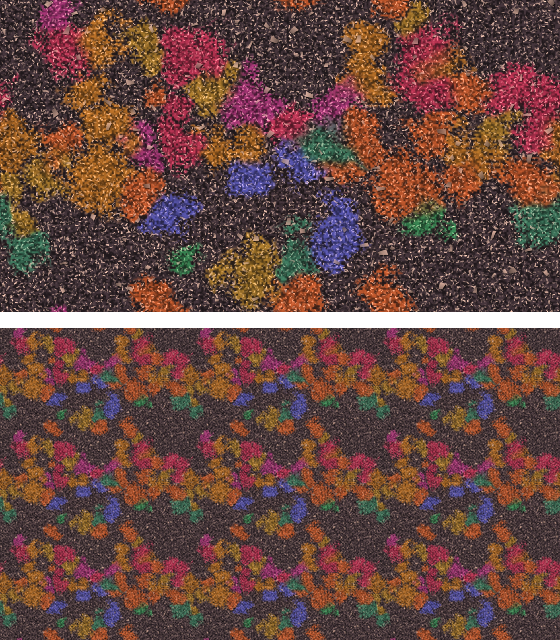
Top: one tile. Bottom: repeated 3 by 3.
This texture is drawn by a Shadertoy shader. Its source:

```glsl
#define BLOBS vec2(14.0, 8.0)
#define GRID vec2(16.0, 9.0)
#define GROUND vec3(0.195, 0.150, 0.168)
#define FLECK vec3(0.88, 0.72, 0.65)
#define CHIP vec3(0.76, 0.61, 0.55)
#define WARP 1.3
#define TAU 6.2831853

const vec3 POWDER[8] = vec3[8](
    vec3(0.57, 0.17, 0.40), vec3(0.64, 0.16, 0.27),
    vec3(0.66, 0.29, 0.13), vec3(0.62, 0.37, 0.11),
    vec3(0.57, 0.41, 0.13), vec3(0.19, 0.41, 0.31),
    vec3(0.17, 0.46, 0.27), vec3(0.28, 0.28, 0.60));

float hash(vec2 p) {
    return fract(sin(dot(p, vec2(127.1, 311.7))) * 43758.5453);
}

vec2 hash2(vec2 p) {
    return vec2(hash(p + 3.7), hash(p + 8.3));
}

// Value noise that wraps after n cells
float noise(vec2 uv, vec2 n) {
    vec2 g = uv * n, c = floor(g), f = g - c;
    f = f * f * (3.0 - 2.0 * f);
    vec2 a = mod(c, n), b = mod(c + 1.0, n);
    return mix(mix(hash(a), hash(vec2(b.x, a.y)), f.x),
               mix(hash(vec2(a.x, b.y)), hash(b), f.x), f.y);
}

float fbm(vec2 uv, vec2 n) {
    float sum = 0.0, amp = 0.5;
    for (int i = 0; i < 4; i++) {
        sum += amp * noise(uv, n);
        n *= 2.0;
        amp *= 0.5;
    }
    return sum / 0.9375;
}

// Soft heaps of powder: rgb tint, coverage in alpha
vec4 powder(vec2 uv) {
    vec2 warp = vec2(fbm(uv, GRID), fbm(uv + 0.37, GRID)) - 0.5;
    vec2 g = uv * BLOBS + WARP * warp, c = floor(g);
    vec3 tint = vec3(0.0);
    float total = 1e-5, cover = 0.0;
    for (int y = -1; y <= 1; y++)
    for (int x = -1; x <= 1; x++) {
        vec2 cell = c + vec2(x, y), id = mod(cell, BLOBS);
        vec2 place = (id + 0.5) / BLOBS, mid = sin(0.5 * TAU * place);
        float presence = 0.04 + 0.8 * mid.y * mix(0.65, 1.0, mid.x);
        if (hash(id + 1.3) > presence) continue;
        vec2 d = g - cell - 0.15 - 0.7 * hash2(id);
        float r = mix(0.7, 1.1, hash(id + 5.1));
        float w = smoothstep(r, 0.2 * r, length(d));
        // Warm hues gather high, cool hues low
        float hue = 0.46 + 0.7 * (hash(id + 6.9) - 0.5)
                  + 0.22 * sin(TAU * place.y) - 0.08 * cos(TAU * place.x);
        float k = w * w * w;
        tint += k * POWDER[int(clamp(hue * 8.0, 0.0, 7.0))];
        total += k;
        cover = max(cover, w);
    }
    return vec4(tint / total, cover);
}

// Scattered slivers: coverage, random tone, lit side
vec3 scatter(vec2 uv, vec2 n, float share, vec2 size, float bend, float seed) {
    vec2 g = uv * n, c = floor(g);
    float soft = 0.5 * n.y / iResolution.y;
    vec3 hit = vec3(0.0);
    for (int y = -1; y <= 1; y++)
    for (int x = -1; x <= 1; x++) {
        vec2 cell = c + vec2(x, y), id = mod(cell, n) + seed;
        if (hash(id) > share) continue;
        vec2 q = g - cell - 0.1 - 0.8 * hash2(id);
        float a = TAU * hash(id + 2.9), s = sin(a), k = cos(a);
        q = mat2(k, s, -s, k) * q;
        vec2 b = size * (0.45 + 0.9 * hash2(id + 4.4));
        q.y += bend * (q.x * q.x / b.x - 0.4 * b.x) + 0.2 * q.x;
        vec2 e = abs(q) - b * vec2(1.0, 1.0 + 0.25 * q.x / b.x);
        float d = length(max(e, 0.0)) + min(max(e.x, e.y), 0.0);
        float m = smoothstep(soft, -soft, d);
        if (m > hit.x) hit = vec3(m, hash(id + 7.7), 0.5 + 0.4 * q.x / b.x);
    }
    return hit;
}

void mainImage(out vec4 fragColor, in vec2 fragCoord) {
    vec2 uv = fragCoord / iResolution.xy;
    float grit = smoothstep(0.1, 0.9, noise(uv, GRID * 18.0));
    float mottle = fbm(uv + 0.19, GRID * 3.0);

    // Ground and grainy powder, thinning to loose grains at the rims
    vec4 heap = powder(uv);
    float loose = 0.55 * (grit - 0.5) + 0.6 * (mottle - 0.5);
    float cover = smoothstep(0.1, 0.85, heap.a + loose);
    cover *= smoothstep(0.0, 0.3, heap.a);
    vec3 ground = GROUND * (0.6 + 0.8 * grit);
    vec3 dust = heap.rgb * (0.42 + 0.62 * grit + 0.4 * mottle);
    vec3 col = mix(ground, dust, 0.86 * cover);

    // Fine grains and short flecks, tinted by the powder
    vec3 glow = mix(FLECK, heap.rgb * 1.45 + 0.16, 0.55 * cover);
    vec3 grain = scatter(uv, GRID * 15.0, 0.5, vec2(0.30, 0.22), 0.0, 11.0);
    vec3 fleck = scatter(uv, GRID * 9.0, 0.78, vec2(0.32, 0.15), 0.12, 23.0);
    col = mix(col, glow * 0.85, grain.x * mix(0.05, 0.6, grain.y * grain.y));
    col = mix(col, glow * 1.12, fleck.x * mix(0.25, 1.0, fleck.y) * (0.6 + 0.7 * mottle));

    // Thin strips, then flat chips with a shadow
    vec3 strip = scatter(uv, GRID * 4.0, 0.2, vec2(0.25, 0.09), 0.2, 37.0);
    col = mix(col, mix(glow, CHIP, 0.5) * (0.7 + 0.5 * strip.z), 0.85 * strip.x);
    vec2 drop = vec2(-0.0012, 0.003);
    vec3 shade = scatter(uv + drop, GRID * 2.0, 0.17, vec2(0.19, 0.11), 0.05, 51.0);
    vec3 chip = scatter(uv, GRID * 2.0, 0.17, vec2(0.19, 0.11), 0.05, 51.0);
    col *= 1.0 - 0.5 * shade.x;
    vec3 face = mix(CHIP, heap.rgb + 0.2, 0.3 * cover) * (0.5 + 0.35 * chip.y + 0.45 * chip.z);
    col = mix(col, face, 0.9 * chip.x);

    fragColor = vec4(clamp(col, 0.0, 1.0), 1.0);
}
```
